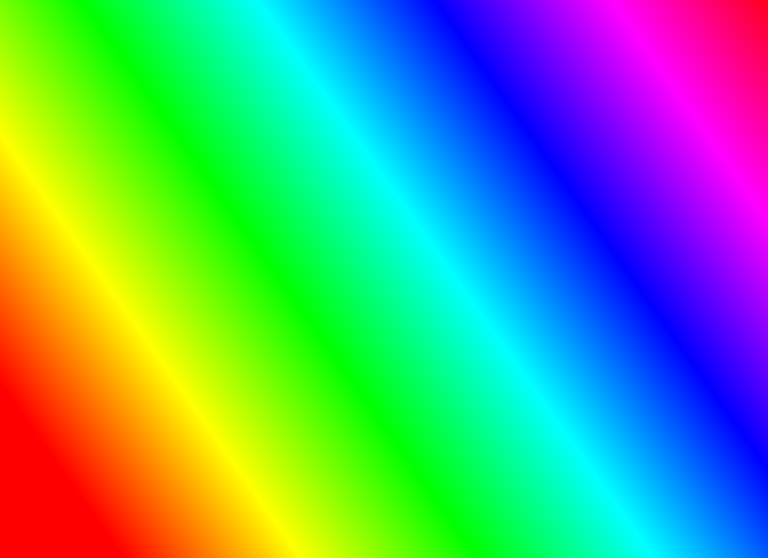
A WebGL 2 fragment shader for this background:

```glsl
#version 300 es
precision highp float;

uniform vec2 u_resolution;
out vec4 fragColor;

#define CENTER_HUE 0.432
#define HUE_SPAN vec2(0.725, 0.374)

// Fully saturated hue wheel: red, yellow, green, cyan, blue, magenta, red
vec3 hueToRgb(float hue) {
    vec3 phase = fract(hue + vec3(0.0, 2.0, 1.0) / 3.0);
    return clamp(abs(phase * 6.0 - 3.0) - 1.0, 0.0, 1.0);
}

void main() {
    vec2 uv = gl_FragCoord.xy / u_resolution;

    // Hue rises along a tilted axis and holds red past either end
    float hue = CENTER_HUE + dot(uv - 0.5, HUE_SPAN);
    fragColor = vec4(hueToRgb(clamp(hue, 0.0, 1.0)), 1.0);
}
```
